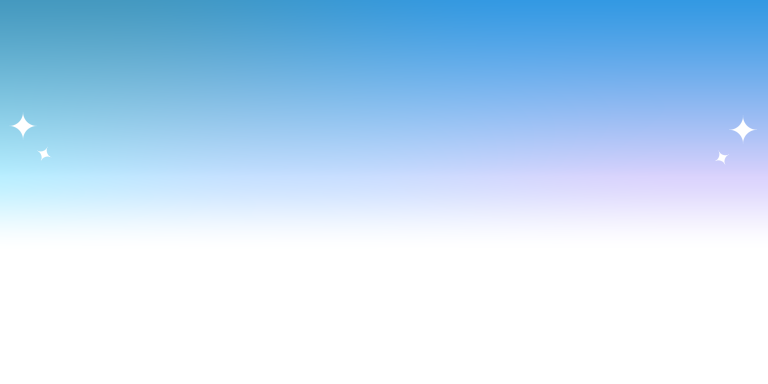
Reproduce this background procedurally as a Shadertoy shader.

```glsl
// A blue sky fading to white, tinted aqua on the left and lavender on the right,
// with a pair of four-pointed sparkles near each side.
// Horizontal colour ramps are blended vertically; sparkles are cut by circular arcs.

mat2 rotation(float angle) {
    float c = cos(angle), s = sin(angle);
    return mat2(c, s, -s, c);
}

// Signed distance to a star whose sides are concave quarter circles
float sparkle(vec2 p, float radius) {
    vec2 q = abs(p);
    return max(radius - length(q - radius), max(q.x, q.y) - radius);
}

vec3 sky(vec2 uv) {
    float depth = 1.0 - uv.y;

    // Horizontal ramps for the upper sky and the pale band below it
    vec3 upper = mix(vec3(0.27, 0.60, 0.75), vec3(0.20, 0.60, 0.89),
                     smoothstep(0.1, 0.7, uv.x));
    vec3 aqua = vec3(0.71, 0.94, 1.00);
    vec3 paleBlue = vec3(0.77, 0.87, 1.00);
    vec3 lavender = vec3(0.85, 0.82, 0.99);
    vec3 band = mix(aqua, paleBlue, smoothstep(-0.1, 0.4, uv.x));
    band = mix(band, lavender, smoothstep(0.35, 0.9, uv.x));

    // Vertical blend, then the fade to white
    vec3 color = mix(upper, band, pow(min(depth / 0.46, 1.0), 1.15));
    return mix(color, vec3(1.0), smoothstep(0.43, 0.66, depth));
}

void mainImage(out vec4 fragColor, in vec2 fragCoord) {
    vec2 uv = fragCoord / iResolution.xy;
    vec2 p = fragCoord / iResolution.y;
    float pixel = 1.0 / iResolution.y;
    float aspect = iResolution.x / iResolution.y;
    vec3 color = sky(uv);

    // Mirror the right side, with its sparkles slightly lower and further in
    if (uv.x > 0.5) p = vec2(aspect - p.x - 0.005, p.y + 0.010);

    // One large upright sparkle and one small tilted one
    for (int i = 0; i < 2; i++) {
        float k = float(i);
        vec2 center = vec2(0.060, 0.672) + k * vec2(0.055, -0.073);
        float d = sparkle(rotation(0.44 * k) * (p - center), mix(0.036, 0.020, k));
        color = mix(color, vec3(1.0), smoothstep(0.7 * pixel, -0.7 * pixel, d));
    }

    fragColor = vec4(color, 1.0);
}
```
